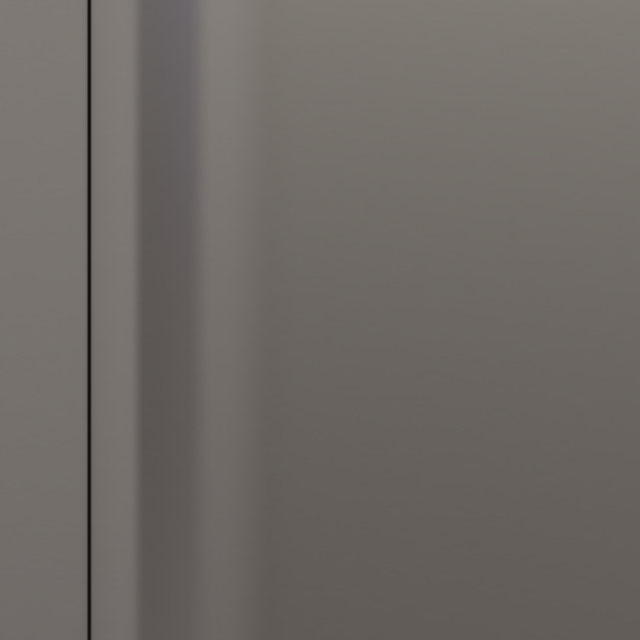
A three.js fragment shader for this texture:

```glsl
// Draws a warm grey metal panel with a thin dark seam, a soft vertical groove and a rounded ridge.
varying vec2 vUv;

const float SEAM_X = 0.1395;
const float SEAM_HALF_WIDTH = 0.0026;
const float SEAM_SOFTNESS = 0.0022;
const float GROOVE_LEFT = 0.213;
const float GROOVE_RIGHT = 0.311;
const float RIDGE_END = 0.390;
const float GRAIN = 0.006;

const vec3 SEAM_COLOR = vec3(0.065, 0.058, 0.050);
const vec3 COOL_TINT = vec3(-0.004, -0.006, 0.012);

// Each surface is lit by a bottom, middle and top colour.
const vec3 SIDE_LOW = vec3(0.437, 0.418, 0.404);
const vec3 SIDE_MID = vec3(0.467, 0.449, 0.431);
const vec3 SIDE_TOP = vec3(0.496, 0.477, 0.456);
const vec3 GROOVE_LOW = vec3(0.365, 0.346, 0.332);
const vec3 GROOVE_MID = vec3(0.362, 0.344, 0.331);
const vec3 GROOVE_TOP = vec3(0.408, 0.393, 0.386);
const vec3 RIDGE_LOW = vec3(0.417, 0.397, 0.382);
const vec3 RIDGE_MID = vec3(0.456, 0.437, 0.421);
const vec3 RIDGE_TOP = vec3(0.518, 0.500, 0.480);
const vec3 PANEL_LOW = vec3(0.380, 0.360, 0.342);
const vec3 PANEL_MID = vec3(0.422, 0.404, 0.384);
const vec3 PANEL_TOP = vec3(0.496, 0.478, 0.455);

float hash(vec2 p) {
  return fract(sin(dot(p, vec2(127.1, 311.7))) * 43758.5453);
}

float noise(vec2 p) {
  vec2 cell = floor(p);
  vec2 f = fract(p);
  f = f * f * (3.0 - 2.0 * f);
  float low = mix(hash(cell), hash(cell + vec2(1.0, 0.0)), f.x);
  float high = mix(hash(cell + vec2(0.0, 1.0)), hash(cell + vec2(1.0, 1.0)), f.x);
  return mix(low, high, f.y);
}

// Quadratic through the three colours at heights 0, 0.5 and 1.
vec3 ramp(vec3 low, vec3 mid, vec3 top, float y) {
  return low * (1.0 - y) * (1.0 - 2.0 * y)
       + mid * 4.0 * y * (1.0 - y)
       + top * y * (2.0 * y - 1.0);
}

float band(float x, float center, float width) {
  float d = (x - center) / width;
  return exp(-d * d);
}

void main() {
  float x = vUv.x;
  float y = vUv.y;

  // Flat side strip, slightly brighter beside the groove
  vec3 side = ramp(SIDE_LOW, SIDE_MID, SIDE_TOP, y);
  side += 0.010 * band(x, 0.190, 0.022) - 0.008 * band(x, 0.145, 0.012);

  // Groove, darkest near its left wall and cooler towards the top
  vec3 groove = ramp(GROOVE_LOW, GROOVE_MID, GROOVE_TOP, y);
  groove += 0.020 * smoothstep(0.235, 0.310, x);
  groove += COOL_TINT * band(x, 0.290, 0.035) * smoothstep(0.4, 0.85, y);

  // Ridge and the broad panel, with a faint diagonal light
  vec3 ridge = ramp(RIDGE_LOW, RIDGE_MID, RIDGE_TOP, y);
  vec3 panel = ramp(PANEL_LOW, PANEL_MID, PANEL_TOP, y);
  panel += 0.014 * (x - 0.65);
  panel -= 0.006 * band(x, 0.420, 0.030);

  vec3 color = mix(side, groove, smoothstep(GROOVE_LEFT - 0.010, GROOVE_LEFT + 0.013, x));
  color = mix(color, ridge, smoothstep(GROOVE_RIGHT - 0.020, GROOVE_RIGHT + 0.022, x));
  color = mix(color, panel, smoothstep(RIDGE_END - 0.040, RIDGE_END + 0.035, x));

  // Seam with a faint shadow on both sides
  float seamDistance = abs(x - SEAM_X);
  color *= 1.0 - 0.10 * band(x, SEAM_X, 0.006);
  float seam = 1.0 - smoothstep(SEAM_HALF_WIDTH - SEAM_SOFTNESS, SEAM_HALF_WIDTH + SEAM_SOFTNESS, seamDistance);
  color = mix(color, SEAM_COLOR, seam);

  // Fine horizontal grain
  float grain = 0.5 * noise(vUv * vec2(60.0, 150.0)) + 0.5 * noise(vUv * vec2(180.0, 240.0));
  color += GRAIN * (grain - 0.5);

  gl_FragColor = vec4(color, 1.0);
}
```
